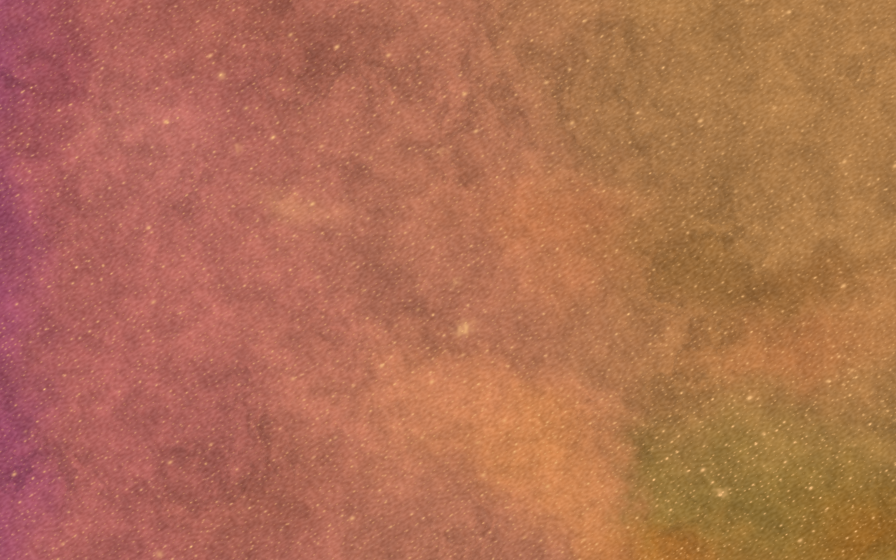
This texture is drawn by a Shadertoy shader. Its source:

```glsl
// A dusty star field: a magenta-to-olive sky with warm clouds and dark lanes.
// Soft ellipses, bent by gradient-noise fbm, tint a base ramp; hashed grids
// scatter slanted stars on top, and a few larger glows mark bright clusters.

#define CLOUD_WARP 0.13
#define CLOUD_DETAIL 0.20
#define FINE_DETAIL 0.16
#define DUST_AMOUNT 0.10
#define GRAIN_AMOUNT 0.075
#define STREAK_ANGLE 0.58
#define STREAK_STRETCH 1.6
#define STAR_GAIN 0.85
#define STAR_COLOR vec3(0.97, 0.75, 0.50)

vec2 hash2(vec2 p) {
    vec3 q = fract(vec3(p.xyx) * vec3(0.1031, 0.1030, 0.0973));
    q += dot(q, q.yzx + 33.33);
    return fract((q.xx + q.yz) * q.zy);
}

mat2 rotation(float a) {
    float c = cos(a), s = sin(a);
    return mat2(c, -s, s, c);
}

float gradientNoise(vec2 p) {
    vec2 cell = floor(p), f = fract(p);
    vec2 u = f * f * f * (f * (f * 6.0 - 15.0) + 10.0);
    vec4 n;
    for (int i = 0; i < 4; i++) {
        vec2 corner = vec2(i & 1, i >> 1);
        float a = 6.2832 * hash2(cell + corner).x;
        n[i] = dot(vec2(cos(a), sin(a)), f - corner);
    }
    return mix(mix(n.x, n.y, u.x), mix(n.z, n.w, u.x), u.y);
}

float fbm(vec2 p) {
    float sum = 0.0, amp = 0.5;
    for (int i = 0; i < 6; i++) {
        sum += amp * gradientNoise(p);
        p = rotation(0.65) * p * 2.03 + 17.3;
        amp *= 0.58;
    }
    return sum;
}

// Soft elliptical weight; angle tilts the long axis counter-clockwise.
float blob(vec2 p, vec2 center, vec2 radius, float angle) {
    vec2 d = rotation(angle) * (p - center) / radius;
    return exp(-dot(d, d));
}

// One jittered star per occupied grid cell, p already turned to the streaks.
float starLayer(vec2 p, float cellSize, float radius, float density) {
    vec2 g = p / cellSize, cell = floor(g);
    vec2 place = hash2(cell + 7.0), look = hash2(cell + 91.0);
    vec2 d = (fract(g) - mix(vec2(0.3), vec2(0.7), place)) * cellSize;
    d.x /= STREAK_STRETCH;
    float size = max(radius * mix(0.6, 1.1, look.y), 0.5 / iResolution.y);
    float lit = step(look.x, density) * mix(0.25, 1.0, look.y * look.y);
    return lit * exp(-dot(d, d) / (size * size));
}

vec3 skyRamp(vec2 p) {
    vec3 c = mix(vec3(0.60, 0.29, 0.40), vec3(0.685, 0.38, 0.36), smoothstep(-0.05, 0.15, p.x));
    c = mix(c, vec3(0.71, 0.445, 0.345), smoothstep(0.25, 0.8, p.x));
    return mix(c, vec3(0.67, 0.48, 0.285), smoothstep(0.8, 1.3, p.x + 0.15 * (p.y - 0.5)));
}

vec3 clouds(vec2 p) {
    vec3 c = skyRamp(p);
    // Shadowed patches
    c = mix(c, vec3(0.60, 0.35, 0.28), 0.60 * blob(p, vec2(0.44, 0.95), vec2(0.22, 0.10), -0.2));
    c = mix(c, vec3(0.59, 0.27, 0.32), 0.55 * blob(p, vec2(0.10, 0.84), vec2(0.06, 0.18), 0.0));
    c = mix(c, vec3(0.61, 0.36, 0.28), 0.55 * blob(p, vec2(0.48, 0.11), vec2(0.20, 0.10), 0.3));
    c = mix(c, vec3(0.60, 0.37, 0.30), 0.60 * blob(p, vec2(0.77, 0.42), vec2(0.36, 0.065), -0.65));
    c = mix(c, vec3(0.60, 0.43, 0.27), 0.50 * blob(p, vec2(1.17, 0.80), vec2(0.20, 0.10), -0.3));
    // Rose and peach clouds
    c = mix(c, vec3(0.76, 0.46, 0.41), 0.65 * blob(p, vec2(0.25, 0.74), vec2(0.12, 0.17), 0.5));
    c = mix(c, vec3(0.75, 0.44, 0.38), 0.60 * blob(p, vec2(0.48, 0.40), vec2(0.28, 0.14), -0.5));
    c = mix(c, vec3(0.83, 0.55, 0.41), 0.75 * blob(p, vec2(0.54, 0.635), vec2(0.075, 0.035), -0.2));
    c = mix(c, vec3(0.78, 0.475, 0.30), 0.70 * blob(p, vec2(1.00, 0.58), vec2(0.17, 0.10), -0.35));
    c = mix(c, vec3(0.80, 0.51, 0.36), 0.70 * blob(p, vec2(0.74, 0.26), vec2(0.19, 0.12), -0.4));
    c = mix(c, vec3(0.85, 0.55, 0.32), 0.85 * blob(p, vec2(0.97, 0.20), vec2(0.19, 0.11), -0.6));
    c = mix(c, vec3(0.75, 0.47, 0.28), 0.75 * blob(p, vec2(1.41, 0.39), vec2(0.20, 0.09), 0.15));
    // Olive lanes and the green corner
    c = mix(c, vec3(0.54, 0.38, 0.20), 0.70 * blob(p, vec2(1.25, 0.52), vec2(0.11, 0.08), -0.2));
    c = mix(c, vec3(0.55, 0.37, 0.19), 0.60 * blob(p, vec2(1.44, 0.50), vec2(0.15, 0.03), 0.15));
    float green = smoothstep(1.09, 1.18, p.x) * (1.0 - smoothstep(0.08, 0.36, p.y));
    c = mix(c, vec3(0.55, 0.45, 0.21), 0.82 * green);
    c = mix(c, vec3(0.60, 0.38, 0.14), 0.75 * blob(p, vec2(1.56, 0.04), vec2(0.17, 0.10), 0.3));
    return mix(c, vec3(0.72, 0.44, 0.19), 0.75 * blob(p, vec2(1.21, 0.00), vec2(0.15, 0.06), -0.3));
}

void mainImage(out vec4 fragColor, in vec2 fragCoord) {
    vec2 p = fragCoord / iResolution.y;
    vec2 bend = vec2(fbm(p * 6.0 + 3.0), fbm(p * 6.0 + 41.0));
    vec3 color = clouds(p + CLOUD_WARP * bend);

    // Cloud texture at two scales and faint branching dust
    color *= 1.01 + CLOUD_DETAIL * fbm(p * 8.0 + bend) + FINE_DETAIL * fbm(p * 28.0 + 8.0);
    float dust = 1.0 - smoothstep(0.0, 0.16, abs(fbm(p * 7.0 + 63.0 + bend)));
    float patches = smoothstep(-0.05, 0.25, fbm(p * 3.0 + 29.0));
    color *= 1.0 - DUST_AMOUNT * dust * patches;

    // Slanted grain and star layers
    vec2 s = rotation(STREAK_ANGLE) * p + 5.0;
    color += GRAIN_AMOUNT * gradientNoise(s * vec2(105.0, 200.0));
    float stars = 0.55 * starLayer(s, 0.0105, 0.0014, 0.65);
    stars += 0.8 * starLayer(s + 3.7, 0.021, 0.0018, 0.55);
    stars += starLayer(s + 9.1, 0.065, 0.0030, 0.35);
    stars *= 1.0 + 0.6 * blob(p, vec2(1.38, 0.18), vec2(0.25, 0.20), 0.0);

    // Bright clusters, roughened by noise
    vec2 q = p + 0.012 * vec2(gradientNoise(p * 90.0), gradientNoise(p * 90.0 + 31.0));
    stars += 0.85 * blob(q, vec2(0.830, 0.412), vec2(0.016, 0.011), 0.5);
    stars += 0.65 * blob(p, vec2(0.396, 0.865), vec2(0.007), 0.0);
    stars += 0.60 * blob(q, vec2(1.288, 0.119), vec2(0.012, 0.008), 0.0);
    stars += 0.40 * blob(q, vec2(0.787, 0.730), vec2(0.010, 0.007), 0.0);
    stars += 0.45 * blob(q, vec2(0.813, 0.496), vec2(0.009), 0.0);
    stars += 0.40 * blob(q, vec2(0.425, 0.735), vec2(0.009), 0.0);
    stars += 0.60 * blob(p, vec2(0.285, 0.010), vec2(0.007), 0.0);

    color = mix(color, STAR_COLOR, clamp(STAR_GAIN * stars, 0.0, 0.9));
    fragColor = vec4(clamp(color, 0.0, 1.0), 1.0);
}
```
